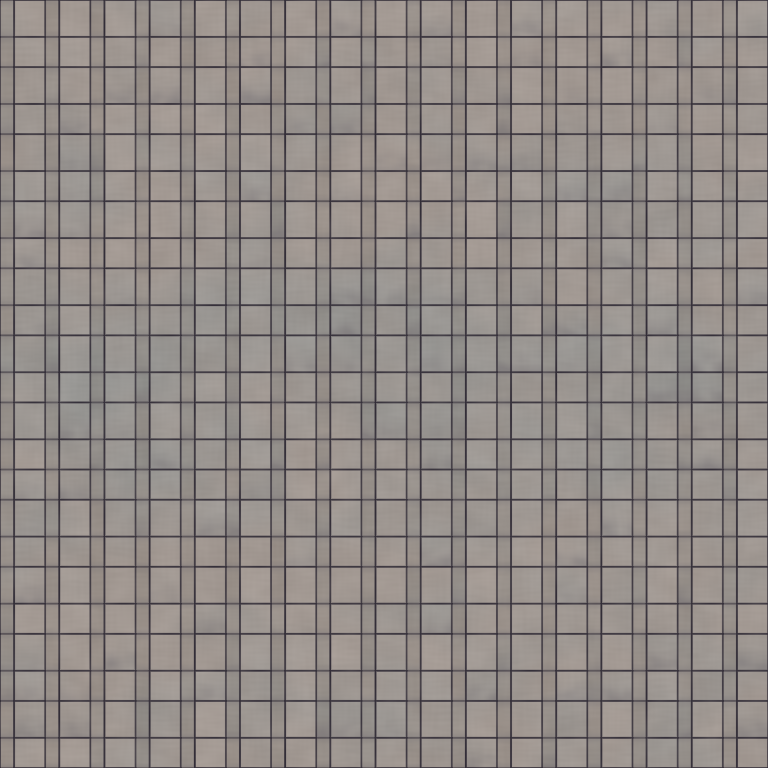
Give the GLSL for this texture, as a WebGL 2 fragment shader.

```glsl
#version 300 es
precision highp float;

uniform vec2 u_resolution;
out vec4 fragColor;

#define COLUMNS 17.0
#define NARROW 0.312
#define ROW_PAIRS 11.0
#define SHORT_ROW 0.0393
#define EXTRA_AFTER 4.0
#define LINE_WIDTH 0.0024
#define LINE_SOFTNESS 0.0007
#define TILE_VARIATION 0.022
#define STAIN 0.045
#define STREAK 0.014

const vec3 TILE = vec3(0.630, 0.598, 0.575);
const vec3 STRIP = vec3(0.597, 0.566, 0.541);
const vec3 JOINT = vec3(0.195, 0.175, 0.215);
const vec3 COOL_TINT = vec3(-0.040, -0.012, 0.000);
const vec3 SMUDGE = vec3(0.48, 0.46, 0.47);

float hash(vec2 p) {
    vec3 q = fract(p.xyx * vec3(0.1031, 0.1030, 0.0973));
    q += dot(q, q.yzx + 33.33);
    return fract((q.x + q.y) * q.z);
}

// Gradient at a lattice point, wrapped to the period
float corner(vec2 cell, vec2 offset, vec2 f, vec2 period) {
    float angle = 6.2832 * hash(mod(cell + offset, period) + period);
    return dot(vec2(cos(angle), sin(angle)), f - offset);
}

// Tiling gradient noise, roughly -0.7 to 0.7
float noise(vec2 uv, vec2 period) {
    vec2 p = uv * period;
    vec2 cell = floor(p);
    vec2 f = p - cell;
    vec2 w = f * f * f * (f * (f * 6.0 - 15.0) + 10.0);
    float low = mix(corner(cell, vec2(0, 0), f, period), corner(cell, vec2(1, 0), f, period), w.x);
    float high = mix(corner(cell, vec2(0, 1), f, period), corner(cell, vec2(1, 1), f, period), w.x);
    return mix(low, high, w.y);
}

float stroke(float dist, float width, float soft) {
    return 1.0 - smoothstep(0.5 * width - soft, 0.5 * width + soft, dist);
}

void main() {
    vec2 uv = gl_FragCoord.xy / u_resolution;
    float soft = max(LINE_SOFTNESS, 0.7 / min(u_resolution.x, u_resolution.y));

    // Columns: a narrow strip, then a wide tile
    float x = uv.x * COLUMNS;
    float fx = fract(x);
    float wide = step(NARROW, fx);

    // Rows: short and tall in pairs, with one extra short row
    float pairHeight = (1.0 - SHORT_ROW) / ROW_PAIRS;
    float past = step(EXTRA_AFTER * pairHeight + SHORT_ROW, uv.y);
    float y = uv.y - past * SHORT_ROW;
    float fy = mod(y, pairHeight);
    float tall = step(SHORT_ROW, fy);

    vec2 id = vec2(2.0 * floor(x) + wide, 2.0 * floor(y / pairHeight) + tall + past);
    vec2 local = vec2(mix(fx / NARROW, (fx - NARROW) / (1.0 - NARROW), wide),
                      mix(fy / SHORT_ROW, (fy - SHORT_ROW) / (pairHeight - SHORT_ROW), tall));
    float tone = hash(id + 3.0);
    float wear = hash(id.yx + 41.0);

    // Faces with uneven tone, cool patches and fine brushed streaks
    vec3 color = mix(STRIP, TILE, wide);
    color += TILE_VARIATION * (tone - 0.5);
    float cloud = noise(uv, vec2(4, 6)) + 0.6 * noise(uv, vec2(13, 17));
    float band = smoothstep(0.25, 0.0, abs(uv.y - 0.49));
    color += COOL_TINT * clamp(0.55 * band + 0.8 * cloud + 0.5 * (wear - 0.5), -0.2, 1.0);
    color += STAIN * 0.6 * noise(uv, vec2(29, 31));
    color += STREAK * (noise(uv, vec2(36, 230)) + 0.6 * noise(uv, vec2(210, 26)));

    // Smudges gathering at the foot of some tiles and along strip ends
    float foot = smoothstep(0.7, 0.0, local.y) * smoothstep(0.72, 1.0, wear);
    foot *= 0.6 + noise(uv, vec2(45, 50));
    float ends = (1.0 - wide) * smoothstep(0.25, 0.0, min(local.y, 1.0 - local.y));
    color = mix(color, SMUDGE, clamp(0.6 * foot + 0.28 * ends, 0.0, 0.6));

    // Joints: fainter across the strips, with slight wear along their length
    float leftDist = min(fx, 1.0 - fx) / COLUMNS;
    float rightDist = abs(fx - NARROW) / COLUMNS;
    float rowDist = min(min(fy, pairHeight - fy), abs(fy - SHORT_ROW));
    float fade = 0.92 + 0.2 * noise(uv, vec2(34, 23));
    float leftJoint = 0.88 * stroke(leftDist, LINE_WIDTH * 0.92, soft);
    float rightJoint = stroke(rightDist, LINE_WIDTH, soft);
    float rowJoint = mix(0.58, 0.96, wide) * stroke(rowDist, LINE_WIDTH, soft);
    float joint = max(max(leftJoint, rightJoint), rowJoint) * fade;

    // Dark knots where joints cross
    float knot = stroke(length(vec2(min(leftDist, rightDist), rowDist)), LINE_WIDTH * 1.5, soft);
    color = mix(color, JOINT, clamp(max(joint, 0.95 * knot), 0.0, 1.0));
    fragColor = vec4(color, 1.0);
}
```
